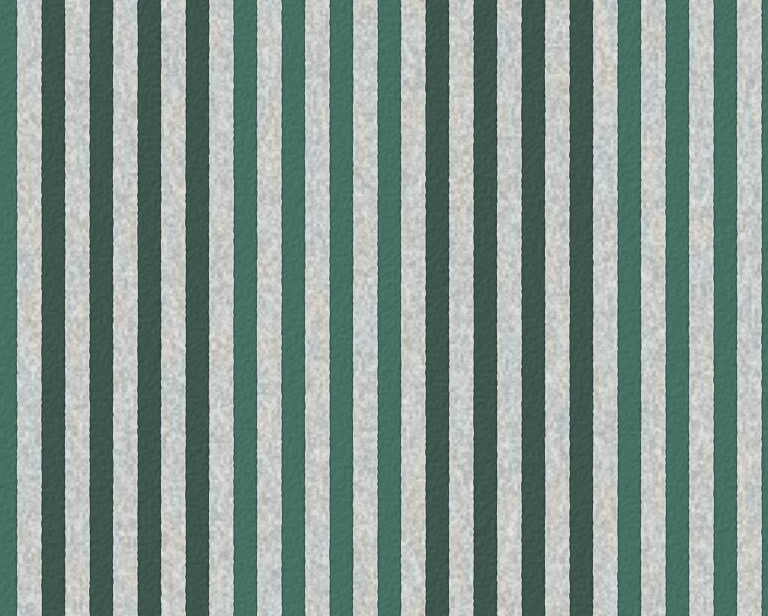
Give the GLSL for this pattern, as a Shadertoy shader.

```glsl
// Vertical awning stripes: four dark and four mid green bands alternate on pale cloth.
// Bands come from a repeated 1D distance; the woven cloth and the pebbled green
// surface are value noise on wrapped lattices, so the canvas tiles on all sides.

const float STRIPES     = 16.0;   // green bands across the canvas
const float GROUP       = 4.0;    // consecutive bands sharing one green
const float PHASE       = 0.112;  // centre of band 0, in stripe periods
const float HALF_WIDTH  = 0.245;  // half of a green band, in stripe periods
const float EDGE_WOBBLE = 0.010;  // frayed outline, in stripe periods
const float EDGE_LINE   = 0.030;  // width of the rim lines, in stripe periods

const vec3 CLOTH      = vec3(0.780, 0.790, 0.780);
const vec3 CLOTH_RIM  = vec3(0.865, 0.880, 0.870);
const vec3 MID_GREEN  = vec3(0.275, 0.440, 0.392);
const vec3 DARK_GREEN = vec3(0.245, 0.338, 0.305);
const vec3 WARM_TINT  = vec3(0.024, 0.000, -0.020);

const vec2 THREADS = vec2(256.0, 112.0);  // long woven threads
const vec2 STITCH  = vec2(256.0, 205.0);  // short stitches across them
const vec2 GRAIN   = vec2(512.0, 410.0);  // finest speckle
const vec2 PEBBLE  = vec2(240.0, 192.0);  // embossing of the green bands
const vec2 TINT    = vec2(128.0, 16.0);   // warm and cool yarns

const float THREAD_AMOUNT = 0.10;
const float STITCH_AMOUNT = 0.11;
const float GRAIN_AMOUNT  = 0.07;
const float PEBBLE_AMOUNT = 0.055;

// Integer hash, returns 0..1
float hash(vec2 cell, uint seed) {
    uvec2 v = uvec2(cell) * 1664525u + uvec2(1013904223u, seed * 747796405u);
    v.x += v.y * 1664525u;
    v.y += v.x * 1664525u;
    v ^= v >> 16u;
    v.x += v.y * 1664525u;
    v.x ^= v.x >> 16u;
    return float(v.x >> 8u) / 16777216.0;
}

// Value noise centred on zero that wraps after `cells` lattice steps
float noise(vec2 uv, vec2 cells, uint seed) {
    vec2 p = uv * cells;
    vec2 f = fract(p);
    vec2 a = mod(floor(p), cells);
    vec2 b = mod(a + 1.0, cells);
    f = f * f * (3.0 - 2.0 * f);
    float low  = mix(hash(a, seed), hash(vec2(b.x, a.y), seed), f.x);
    float high = mix(hash(vec2(a.x, b.y), seed), hash(b, seed), f.x);
    return mix(low, high, f.y) - 0.5;
}

// Pale cloth with upright threads and slightly varied yarn colour
vec3 wovenCloth(vec2 uv, float grain) {
    float weave = THREAD_AMOUNT * noise(uv, THREADS, 1u)
                + STITCH_AMOUNT * noise(uv, STITCH, 2u)
                + GRAIN_AMOUNT * grain;
    return CLOTH + weave + WARM_TINT * 2.0 * noise(uv, TINT, 3u);
}

// Green surface with a soft embossing lit from the upper left
vec3 pebbledGreen(vec2 uv, float band, float grain) {
    float isDark = 1.0 - step(GROUP, mod(band - 1.0, 2.0 * GROUP));
    vec2 lightStep = vec2(-0.4, 0.4) / PEBBLE;
    float relief = noise(uv, PEBBLE, 4u) - noise(uv + lightStep, PEBBLE, 4u);
    return mix(MID_GREEN, DARK_GREEN, isDark)
         + PEBBLE_AMOUNT * relief + 0.03 * grain;
}

void mainImage(out vec4 fragColor, in vec2 fragCoord) {
    vec2 uv = fragCoord / iResolution.xy;
    float grain = noise(uv, GRAIN, 5u);

    // Signed distance to the nearest band, negative inside the green
    float x = uv.x * STRIPES - PHASE + 0.5;
    float band = floor(x);
    float dist = abs(fract(x) - 0.5) - HALF_WIDTH;
    dist += EDGE_WOBBLE * 2.0 * noise(uv, STITCH, 6u);
    float aa = 0.7 * STRIPES / iResolution.x;

    // Bright selvedge on the cloth, shadow just inside the green
    float rim = 1.0 - smoothstep(EDGE_LINE - aa, EDGE_LINE + aa, abs(dist));
    vec3 cloth = mix(wovenCloth(uv, grain), CLOTH_RIM, 0.55 * rim);
    vec3 green = pebbledGreen(uv, band, grain) * (1.0 - 0.22 * rim);

    vec3 color = mix(green, cloth, smoothstep(-aa, aa, dist));
    fragColor = vec4(clamp(color, 0.0, 1.0), 1.0);
}
```
